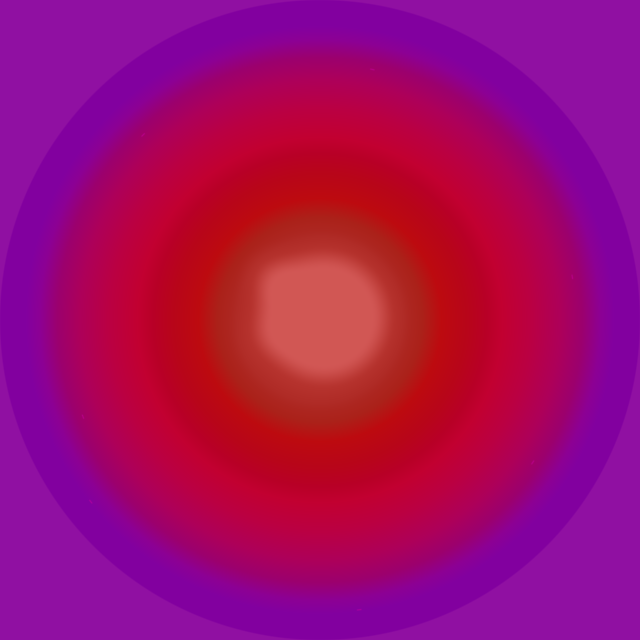
Write a Shadertoy shader that draws this background.

```glsl
// A large disc of concentric colour bands, violet at the rim and red inside,
// with a soft uneven coral core. A radial colour ramp fills the disc, a polar
// outline shapes the core, and loops scatter faint specks along two rings.

const vec3 BACKDROP = vec3(0.565, 0.063, 0.635);
const vec3 CORAL = vec3(0.82, 0.34, 0.33);
const vec3 HALO = vec3(0.73, 0.22, 0.20);
const vec3 SPECK = vec3(0.78, 0.0, 0.62);

const float DISC_RADIUS = 0.5;
const vec2 CORE_CENTER = vec2(0.0065, 0.004);
const float CORE_RADIUS = 0.093;
const float CORE_BLUR = 0.019;
const vec2 SPECK_SIZE = vec2(0.0035, 0.0008);

// Ramp stops: radius, then colour
const int STOPS = 11;
const vec4 RAMP[STOPS] = vec4[STOPS](
    vec4(0.130, 0.68, 0.16, 0.14),
    vec4(0.160, 0.67, 0.13, 0.10),
    vec4(0.190, 0.74, 0.04, 0.06),
    vec4(0.230, 0.72, 0.02, 0.10),
    vec4(0.260, 0.72, 0.00, 0.15),
    vec4(0.285, 0.76, 0.00, 0.19),
    vec4(0.330, 0.73, 0.00, 0.26),
    vec4(0.375, 0.68, 0.00, 0.35),
    vec4(0.410, 0.61, 0.00, 0.43),
    vec4(0.438, 0.55, 0.00, 0.58),
    vec4(0.460, 0.51, 0.00, 0.625));

vec3 radialRamp(float r) {
    vec3 color = RAMP[0].yzw;
    for (int i = 1; i < STOPS; i++) {
        float t = clamp((r - RAMP[i - 1].x) / (RAMP[i].x - RAMP[i - 1].x), 0.0, 1.0);
        color = mix(color, RAMP[i].yzw, t);
    }
    return color;
}

// Bump of height 1 around a direction, periodic in angle
float lobe(float angle, float direction, float sharpness) {
    return exp(sharpness * (cos(angle - radians(direction)) - 1.0));
}

// Approximate signed distance to the uneven core
float coreDistance(vec2 p) {
    float angle = atan(p.y, p.x);
    float outline = CORE_RADIUS + 0.020 * lobe(angle, 143.0, 14.0)
                                + 0.010 * lobe(angle, 198.0, 12.0);
    return length(p) - outline;
}

// Short stroke lying along the ring of the given radius
float speck(vec2 p, float degrees, float radius, float pixel) {
    float a = radians(degrees);
    vec2 radial = vec2(cos(a), sin(a));
    vec2 q = p - radius * radial;
    float along = abs(dot(q, vec2(-radial.y, radial.x)));
    float across = abs(dot(q, radial));
    return smoothstep(pixel, -pixel, along - SPECK_SIZE.x)
         * smoothstep(pixel, -pixel, across - SPECK_SIZE.y);
}

void mainImage(out vec4 fragColor, in vec2 fragCoord) {
    float side = min(iResolution.x, iResolution.y);
    vec2 p = (fragCoord - 0.5 * iResolution.xy) / side;
    float pixel = 1.0 / side;
    float r = length(p);

    // Colour bands
    vec3 color = radialRamp(r);

    // Halo and core, the halo reaching farther to the lower left
    vec2 q = p - CORE_CENTER;
    float d = coreDistance(q);
    float reach = 0.045 + 0.015 * lobe(atan(q.y, q.x), 240.0, 2.0);
    color = mix(color, HALO, 0.8 * smoothstep(reach, 0.0, d));
    color = mix(color, CORAL, smoothstep(CORE_BLUR, -CORE_BLUR, d));

    // Specks: a staggered inner ring, then a pair farther out
    float specks = 0.0;
    for (int k = 0; k < 6; k++) {
        if (k == 4) continue;
        float degrees = 9.7 + 62.0 * float(k) + 6.5 * float(k % 2);
        specks += speck(p, degrees, 0.400, pixel);
    }
    for (int k = 0; k < 2; k++) {
        specks += speck(p, 218.4 + 59.3 * float(k), 0.457, pixel);
    }
    color = mix(color, SPECK, 0.6 * min(specks, 1.0));

    // Disc edge over the flat backdrop
    float disc = smoothstep(pixel, -pixel, r - DISC_RADIUS);
    fragColor = vec4(mix(BACKDROP, color, disc), 1.0);
}
```
